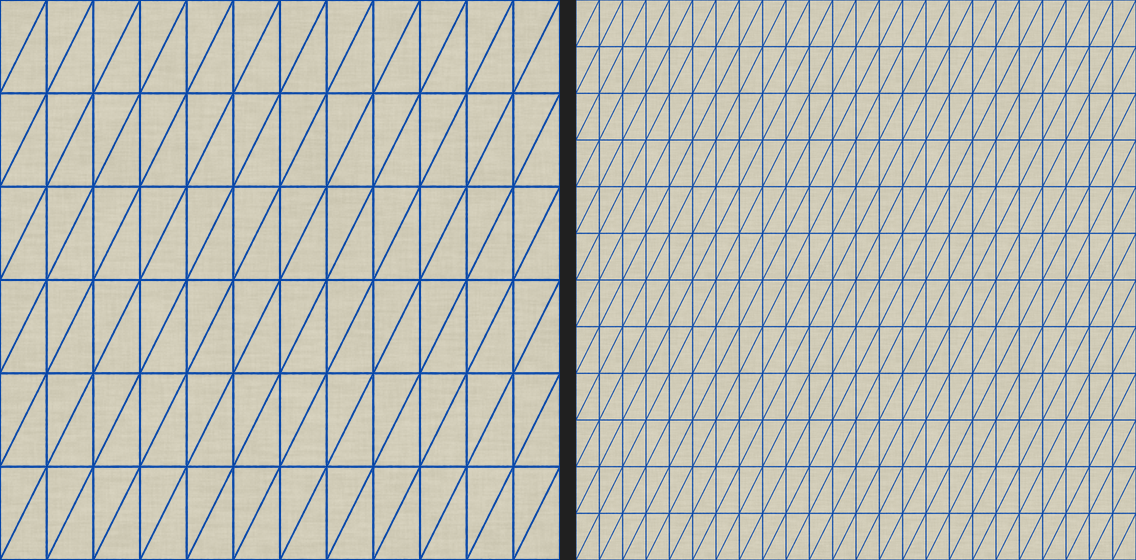
Left, the tile; right, the same tile 2 across and 2 down.
This pattern is drawn by a three.js fragment shader. Its source:

```glsl
// Blue grid of tall cells with rising diagonals, printed on pale woven linen.
varying vec2 vUv;

const vec2 GRID = vec2(12.0, 6.0); // cells across and up
const vec3 LINEN = vec3(0.82, 0.80, 0.72);
const vec3 BLUE = vec3(0.03, 0.28, 0.67);
const float GRID_WIDTH = 0.0040;
const float DIAGONAL_WIDTH = 0.0033;
const float EDGE_SOFTNESS = 0.0011;

float hash(vec2 p) {
  return fract(sin(dot(p, vec2(127.1, 311.7))) * 43758.5453);
}

// Value noise from -1 to 1 that wraps after a whole number of cells.
float wrapNoise(vec2 uv, vec2 cells) {
  vec2 p = uv * cells;
  vec2 f = fract(p);
  f = f * f * (3.0 - 2.0 * f);
  vec2 a = mod(floor(p), cells);
  vec2 b = mod(a + 1.0, cells);
  float low = mix(hash(a), hash(vec2(b.x, a.y)), f.x);
  float high = mix(hash(vec2(a.x, b.y)), hash(b), f.x);
  return 2.0 * mix(low, high, f.y) - 1.0;
}

// Distance to the nearest whole number.
float toInteger(float x) {
  return abs(fract(x + 0.5) - 0.5);
}

float stroke(float distance, float width) {
  float halfWidth = 0.5 * width;
  return 1.0 - smoothstep(halfWidth - EDGE_SOFTNESS, halfWidth + EDGE_SOFTNESS, distance);
}

// Fine crossed threads, long slubs and a faint broad unevenness.
float linenWeave(vec2 uv) {
  float weft = wrapNoise(uv, vec2(40.0, 320.0));
  float warp = wrapNoise(uv, vec2(320.0, 40.0));
  float slub = wrapNoise(uv, vec2(18.0, 140.0));
  float grain = wrapNoise(uv, vec2(384.0));
  float broad = wrapNoise(uv, vec2(7.0));
  return 0.013 * weft + 0.009 * warp + 0.010 * slub + 0.010 * grain + 0.006 * broad;
}

// Ink coverage of the cell borders and their diagonals.
float latticeInk(vec2 uv, float wobble) {
  vec2 cell = uv * GRID;
  float vertical = stroke(toInteger(cell.x) / GRID.x + wobble, GRID_WIDTH);
  float horizontal = stroke(toInteger(cell.y) / GRID.y + wobble, GRID_WIDTH);
  float slant = toInteger(cell.x - cell.y) / length(GRID);
  float diagonal = stroke(slant + wobble, DIAGONAL_WIDTH);
  return max(max(vertical, horizontal), diagonal);
}

void main() {
  float weave = linenWeave(vUv);

  // Threads roughen the edges of the ink slightly.
  float wobble = 0.0002 * wrapNoise(vUv, vec2(256.0));
  float ink = latticeInk(vUv, wobble);

  vec3 cloth = LINEN + weave * vec3(1.0, 1.0, 1.1);
  vec3 print = BLUE + weave * vec3(0.6, 0.8, 1.0);
  gl_FragColor = vec4(mix(cloth, print, ink), 1.0);
}
```
